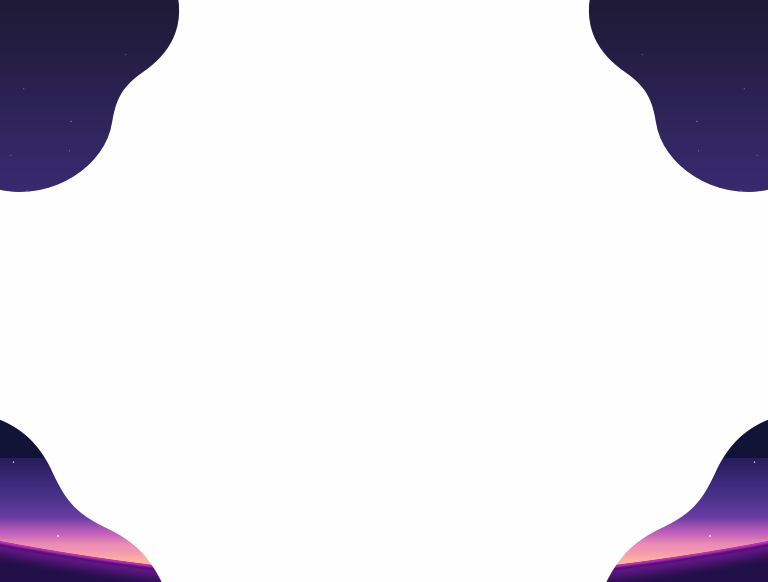
Write a Shadertoy shader that draws this background.

```glsl
// White page with mirrored wavy corners that reveal a violet night sky and a glowing horizon.

#define CANVAS vec2(100.0, 75.8)
#define CURVE_STEPS 14
#define PAPER vec3(0.996)
#define NIGHT_TOP vec3(0.120, 0.100, 0.210)
#define NIGHT_LOW vec3(0.215, 0.165, 0.440)
#define NAVY vec3(0.070, 0.080, 0.215)
#define NAVY_EDGE 16.15
#define STAR_CELL 6.0
#define STAR_RADIUS 0.13

float hash(vec2 p) {
    return fract(sin(dot(p, vec2(127.1, 311.7))) * 43758.5453);
}

vec2 bezier(vec2 a, vec2 b, vec2 c, vec2 d, float t) {
    float s = 1.0 - t;
    return s * s * s * a + 3.0 * s * s * t * b + 3.0 * s * t * t * c + t * t * t * d;
}

// Adds a curve to an outline: x is the nearest distance, y flips at each crossing to the right
void addCurve(inout vec2 outline, vec2 p, vec2 a, vec2 b, vec2 c, vec2 d) {
    vec2 from = a;
    for (int i = 1; i <= CURVE_STEPS; i++) {
        vec2 to = bezier(a, b, c, d, float(i) / float(CURVE_STEPS));
        vec2 edge = to - from, rel = p - from;
        float along = clamp(dot(rel, edge) / dot(edge, edge), 0.0, 1.0);
        outline.x = min(outline.x, length(rel - edge * along));
        if ((from.y > p.y) != (to.y > p.y) && rel.x < edge.x * rel.y / edge.y)
            outline.y = -outline.y;
        from = to;
    }
}

// Signed distance to the corner shapes, negative inside
float cornerDistance(vec2 p) {
    vec2 o = vec2(1e3, 1.0);
    // Upper corner
    addCurve(o, p, vec2(23.2, 76.0), vec2(23.9, 71.4), vec2(21.5, 68.4), vec2(18.6, 66.4));
    addCurve(o, p, vec2(18.6, 66.4), vec2(16.0, 64.6), vec2(15.1, 63.0), vec2(14.6, 59.9));
    addCurve(o, p, vec2(14.6, 59.9), vec2(13.9, 55.0), vec2(8.6, 50.8), vec2(2.6, 50.8));
    addCurve(o, p, vec2(2.6, 50.8), vec2(0.8, 50.8), vec2(-0.8, 51.2), vec2(-2.6, 51.8));
    // Lower corner
    addCurve(o, p, vec2(-1.0, 21.5), vec2(2.3, 20.4), vec2(4.7, 18.5), vec2(6.5, 15.0));
    addCurve(o, p, vec2(6.5, 15.0), vec2(8.3, 11.1), vec2(9.4, 9.2), vec2(13.5, 7.2));
    addCurve(o, p, vec2(13.5, 7.2), vec2(17.2, 5.5), vec2(19.3, 3.6), vec2(21.2, -0.3));
    return o.x * o.y;
}

float star(vec2 p, vec2 center, float radius, float pixel) {
    return 1.0 - smoothstep(radius - 0.5 * pixel, radius + 0.5 * pixel, length(p - center));
}

// Faint stars, at most one per grid cell
float scatteredStars(vec2 p, float pixel) {
    vec2 cell = floor(p / STAR_CELL);
    vec2 offset = 0.2 + 0.6 * vec2(hash(cell), hash(cell + 17.3));
    float brightness = 0.2 * step(0.5, hash(cell + 41.7));
    return brightness * star(p, (cell + offset) * STAR_CELL, 0.7 * STAR_RADIUS, pixel);
}

vec3 upperSky(float y) {
    return mix(NIGHT_LOW, NIGHT_TOP, smoothstep(47.0, 79.0, y));
}

// Sunset bands, from the horizon upwards
vec3 sunset(float y, float pixel) {
    vec3 c = mix(vec3(1.00, 0.71, 0.62), vec3(0.93, 0.55, 0.71), smoothstep(2.3, 4.9, y));
    c = mix(c, vec3(0.73, 0.36, 0.73), smoothstep(4.6, 6.8, y));
    c = mix(c, vec3(0.40, 0.23, 0.63), smoothstep(6.3, 8.8, y));
    c = mix(c, vec3(0.27, 0.19, 0.53), smoothstep(8.2, 12.0, y));
    c = mix(c, vec3(0.16, 0.11, 0.36), smoothstep(11.0, 16.5, y));
    return mix(c, NAVY, smoothstep(-0.5, 0.5, (y - NAVY_EDGE) / pixel));
}

// Dark ground under a curved magenta rim
vec3 addGround(vec3 sky, vec2 p, float pixel) {
    float depth = 5.34 - 0.19 * p.x + 0.0017 * p.x * p.x - p.y;
    vec3 ground = mix(vec3(0.42, 0.09, 0.55), vec3(0.13, 0.06, 0.28), smoothstep(0.2, 3.0, depth));
    ground = mix(ground, vec3(0.72, 0.20, 0.68), exp(-pow((depth - 0.1) / 0.25, 2.0)));
    ground = mix(ground, vec3(0.28, 0.04, 0.42), 0.6 * exp(-pow((depth - 0.55) / 0.18, 2.0)));
    return mix(sky, ground, smoothstep(-0.5, 0.5, depth / pixel));
}

void mainImage(out vec4 fragColor, in vec2 fragCoord) {
    float pixel = CANVAS.x / iResolution.x;
    vec2 p = fragCoord / iResolution.xy * CANVAS;
    p.x = 0.5 * CANVAS.x - abs(p.x - 0.5 * CANVAS.x);

    vec3 scene;
    if (p.y > 0.5 * CANVAS.y) {
        scene = upperSky(p.y) + scatteredStars(p, pixel);
        scene += 0.3 * star(p, vec2(9.25, 60.0), 0.7 * STAR_RADIUS, pixel);
    } else {
        scene = sunset(p.y, pixel);
        float bright = star(p, vec2(1.75, 15.6), 0.8 * STAR_RADIUS, pixel)
                     + star(p, vec2(7.55, 6.0), STAR_RADIUS, pixel);
        scene = mix(scene, vec3(1.0, 0.9, 0.96), 0.8 * bright);
        scene = addGround(scene, p, pixel);
    }

    float paper = smoothstep(-0.6, 0.6, cornerDistance(p) / pixel);
    fragColor = vec4(mix(scene, PAPER, paper), 1.0);
}
```
